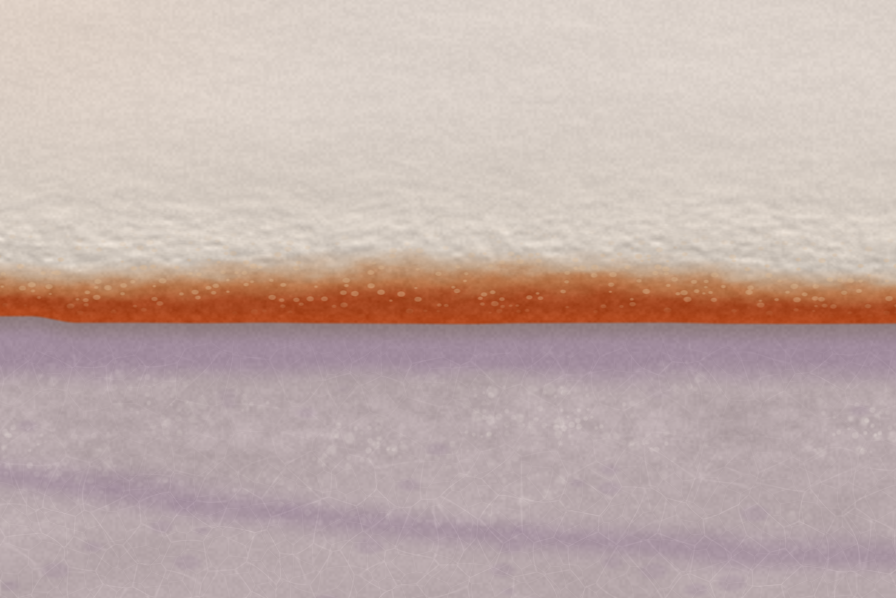
Write a Shadertoy shader that draws this texture.

```glsl
const vec3 CREAM_TOP   = vec3(0.855, 0.815, 0.785);
const vec3 CREAM_LOW   = vec3(0.805, 0.765, 0.725);
const vec3 TAN         = vec3(0.750, 0.610, 0.490);
const vec3 OCHRE       = vec3(0.715, 0.455, 0.285);
const vec3 RUST        = vec3(0.640, 0.270, 0.120);
const vec3 SHADOW      = vec3(0.545, 0.475, 0.475);
const vec3 LILAC       = vec3(0.620, 0.535, 0.605);
const vec3 GLAZE       = vec3(0.715, 0.655, 0.665);
const vec3 SPARK       = vec3(0.900, 0.860, 0.840);
const float EDGE_Y     = 0.459;
const float RUST_TOP   = 0.072;
const float RELIEF     = 0.17;
const float GRAIN      = 0.035;

float hash(vec2 p) {
    vec3 q = fract(vec3(p.xyx) * 0.1031);
    q += dot(q, q.yzx + 33.33);
    return fract((q.x + q.y) * q.z);
}

vec2 hash2(vec2 p) { return vec2(hash(p), hash(p + 57.3)); }

float noise(vec2 p) {
    vec2 i = floor(p), f = fract(p);
    f = f * f * (3.0 - 2.0 * f);
    return mix(mix(hash(i), hash(i + vec2(1, 0)), f.x),
               mix(hash(i + vec2(0, 1)), hash(i + vec2(1, 1)), f.x), f.y);
}

float fbm(vec2 p) {
    float sum = 0.0, amp = 0.5;
    for (int i = 0; i < 4; i++) {
        sum += amp * noise(p);
        p = mat2(1.6, 1.1, -1.1, 1.6) * p + 7.1;
        amp *= 0.5;
    }
    return sum;
}

// Soft round flecks, one candidate per cell
float flecks(vec2 p, float density, float blur) {
    float sum = 0.0;
    vec2 cell = floor(p);
    for (int y = -1; y <= 1; y++)
    for (int x = -1; x <= 1; x++) {
        vec2 c = cell + vec2(x, y);
        float radius = mix(0.15, 0.42, hash(c + 3.7));
        float d = length(p - c - 0.2 - 0.6 * hash2(c));
        sum += step(hash(c + 19.1), density) * (1.0 - smoothstep(radius - blur, radius + blur, d));
    }
    return min(sum, 1.0);
}

// Thin lines along Voronoi cell borders
float crackle(vec2 p, float width) {
    float first = 9.0, second = 9.0;
    vec2 cell = floor(p);
    for (int y = -1; y <= 1; y++)
    for (int x = -1; x <= 1; x++) {
        vec2 c = cell + vec2(x, y);
        float d = length(p - c - hash2(c));
        second = min(second, max(first, d));
        first = min(first, d);
    }
    return 1.0 - smoothstep(0.0, width, second - first);
}

float band(float v, float center, float halfWidth) {
    float t = (v - center) / halfWidth;
    return exp(-t * t);
}

// Cream slope darkening to a rust lip
vec3 upperSlope(vec2 p, float h) {
    vec3 col = mix(CREAM_LOW, CREAM_TOP, smoothstep(0.08, 0.42, h));
    col += vec3(0.015, 0.0, -0.012) * smoothstep(0.7, 0.0, p.x) * smoothstep(0.1, 0.5, h);
    col += 0.045 * (fbm(p * vec2(2.5, 9.0)) - 0.47);
    col += 0.03 * band(h, 0.15, 0.05);

    // Lit ripples, sharpest near the lip
    vec2 q = p * vec2(24.0, 52.0) + 1.5 * noise(p * 9.0);
    float lit = fbm(q) - fbm(q + vec2(0.12, 0.45));
    float focus = mix(0.22, 1.0, band(h, 0.11, 0.12)) * smoothstep(0.0, 0.08, h);
    col += RELIEF * focus * lit * vec3(1.0, 0.97, 0.9);
    vec2 fine = p * vec2(60.0, 110.0);
    col += 0.09 * focus * band(h, 0.1, 0.1) * (noise(fine) - noise(fine + vec2(0.2, 0.7)));

    // Rust stain with an uneven upper limit
    float limit = RUST_TOP + 0.012 * sin(p.x * 4.2 - 1.6);
    float level = h / limit + 0.35 * (fbm(p * vec2(16.0, 45.0)) - 0.47);
    vec3 stain = mix(RUST, OCHRE, smoothstep(0.4, 0.9, level));
    stain = mix(stain, TAN, smoothstep(0.8, 1.2, level));
    stain += 0.10 * (fbm(p * vec2(70.0, 100.0)) - 0.47);
    stain += vec3(0.05, 0.015, 0.0) * band(h, 0.006, 0.012);
    col = mix(stain, col, smoothstep(1.0, 1.6, level));
    float chips = flecks(p * vec2(65.0, 95.0), 0.22, 0.14) * smoothstep(0.005, 0.05, h);
    return mix(col, vec3(0.86, 0.72, 0.57), 0.42 * chips * (1.0 - smoothstep(0.08, 0.17, h)));
}

// Lilac glaze with blurred sparkles and hairline cracks
vec3 lowerGlaze(vec2 p, float h) {
    float wobble = fbm(p * vec2(5.0, 14.0)) - 0.47;
    float y = p.y + 0.035 * wobble;
    vec3 col = GLAZE + 0.07 * wobble;
    col = mix(col, LILAC, 0.9 * smoothstep(0.345, 0.40, y));
    float streak = 0.212 - 0.16 * p.x + 0.045 * p.x * p.x;
    col = mix(col, LILAC, 0.65 * band(y, streak, 0.025));
    col = mix(col, SHADOW, 0.85 * smoothstep(-0.04, 0.0, h));

    float sparkle = band(p.y, 0.29, 0.085) + 0.3 * band(p.y, 0.14, 0.07);
    float patches = smoothstep(0.3, 0.65, fbm(p * vec2(7.0, 16.0) + 4.0));
    float dots = 0.55 * flecks(p * 42.0, 0.3, 0.14) + 0.45 * flecks(p * 75.0 + 5.0, 0.35, 0.14);
    col = mix(col, SPARK, 0.6 * sparkle * patches * dots);
    col += 0.11 * sparkle * (fbm(p * vec2(40.0, 55.0)) - 0.47);
    col = mix(col, LILAC, 0.3 * flecks(p * vec2(17.0, 30.0) + 9.0, 0.12, 0.14) * smoothstep(0.4, 0.3, p.y));

    vec2 warped = p + 0.03 * vec2(noise(p * 12.0), noise(p * 12.0 + 8.0));
    float cracks = crackle(warped * 17.0, 0.07) + 0.6 * crackle(warped * 31.0 + 3.0, 0.09);
    return col + 0.028 * cracks * smoothstep(0.46, 0.38, p.y) * mix(1.0, 0.4, band(p.y, 0.29, 0.08));
}

void mainImage(out vec4 fragColor, in vec2 fragCoord) {
    vec2 p = fragCoord / iResolution.y;
    float edge = EDGE_Y + 0.011 * smoothstep(0.13, 0.05, p.x) + 0.003 * (noise(vec2(p.x * 9.0, 2.0)) - 0.5);
    float h = p.y - edge;
    float soft = max(0.003, 0.75 / iResolution.y);
    vec3 col = mix(lowerGlaze(p, h), upperSlope(p, h), smoothstep(-soft, soft, h));
    col += GRAIN * (noise(p * 210.0) - 0.5);
    fragColor = vec4(clamp(col, 0.0, 1.0), 1.0);
}
```
